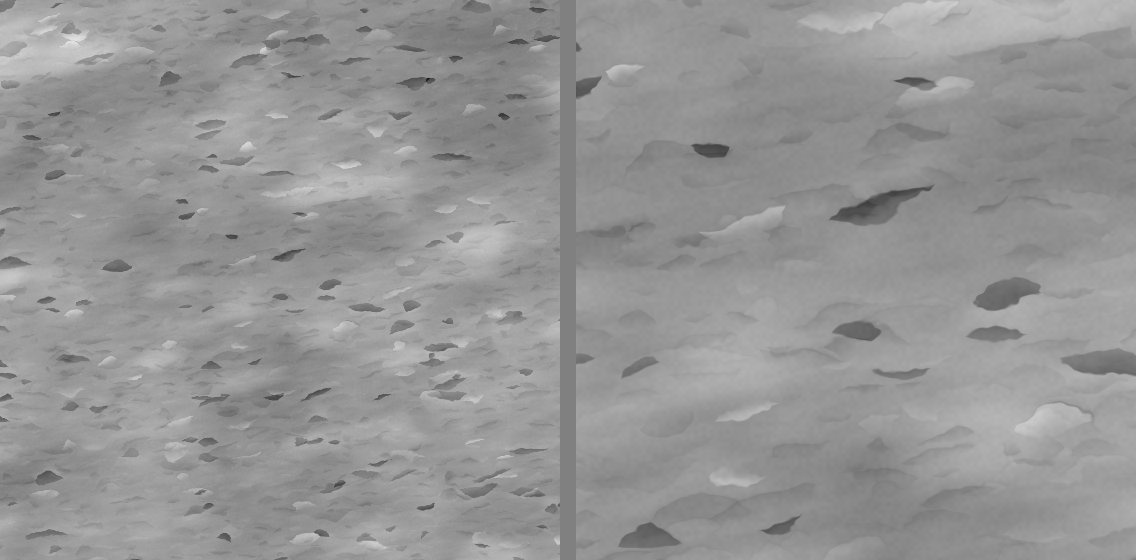
Left, the full canvas; right, a detail of the centre.
Reproduce this texture procedurally as a Shadertoy shader.

```glsl
const float BASE_GREY = 0.585;

float hash(vec2 p) {
    vec3 q = fract(vec3(p.xyx) * 0.1031);
    q += dot(q, q.yzx + 33.33);
    return fract((q.x + q.y) * q.z);
}

float noise(vec2 p) {
    vec2 i = floor(p), f = fract(p);
    f = f * f * (3.0 - 2.0 * f);
    vec2 x = vec2(1, 0);
    return mix(mix(hash(i), hash(i + x), f.x),
               mix(hash(i + x.yx), hash(i + x.xx), f.x), f.y);
}

// Fractal noise centred on zero
float fbm(vec2 p) {
    float sum = 0.0, amp = 0.5;
    for (int i = 0; i < 4; i++) {
        sum += amp * (noise(p) - 0.5);
        p = mat2(1.6, 0.2, -0.2, 1.6) * p * 1.2 + 17.3;
        amp *= 0.5;
    }
    return sum;
}

// Bent, pointed lens; approximate signed distance
float lens(vec2 q, vec2 size, float bend) {
    q.y += bend * size.y * (q.x * q.x / (size.x * size.x) - 0.4);
    float t = q.x / size.x;
    return (abs(q.y) / size.y + t * t - 1.0) * size.y;
}

// Scattered flakes, one per grid cell: crisp on one side, fading on the other
float flakes(float shade, vec2 p, vec2 cells, float seed, float density,
             vec2 tone, float solid, float glow, float soft) {
    vec2 home = floor(p * cells);
    for (int y = -1; y <= 1; y++)
    for (int x = -1; x <= 1; x++) {
        vec2 id = home + vec2(x, y);
        vec2 key = id + seed * vec2(13.0, 29.0) + 200.0;
        if (hash(key) > density) continue;

        float pick = hash(key + 41.7), side = hash(key + 73.1);
        vec2 jitter = vec2(hash(key + 5.3), hash(key + 9.1));
        vec2 size = vec2(mix(0.2, 0.52, pick), mix(0.14, 0.36, hash(key + 19.9))) / cells;
        float angle = mix(-0.15, 0.4, hash(key + 57.7));
        float c = cos(angle), s = sin(angle);
        vec2 q = mat2(c, -s, s, c) * (p - (id + 0.2 + 0.6 * jitter) / cells);

        float d = lens(q, size, mix(-0.9, 0.9, hash(key + 31.3)));
        float body = 1.0 - smoothstep(-soft, soft, d);
        float across = q.y / size.y * sign(side - 0.4) + 0.6 * q.x / size.x * (pick - 0.5);
        float fade = mix(smoothstep(-1.0, 0.9, across), 1.0, solid);
        float rim = exp(-abs(d) / 0.0013) * step(0.55, side);
        float halo = exp(-max(d, 0.0) * 90.0) * (1.0 - body)
                   * smoothstep(-0.3, 1.2, across);

        shade += body * fade * mix(tone.x, tone.y, hash(key + 87.3));
        shade += glow * halo - 0.025 * rim * fade;
    }
    return shade;
}

void mainImage(out vec4 fragColor, in vec2 fragCoord) {
    vec2 p = fragCoord / iResolution.y;
    float soft = max(0.0009, 0.6 / iResolution.y);

    // Ragged outlines from coarse and fine warping
    vec2 w = p * vec2(55.0, 90.0), r = p * vec2(230.0, 300.0);
    vec2 warp = 0.010 * (vec2(noise(w), noise(w + 31.0)) - 0.5)
              + 0.003 * (vec2(noise(r), noise(r + 47.0)) - 0.5);
    vec2 ragged = p + warp * vec2(1.2, 0.7);

    // Soft clouds leaning up to the right
    vec2 lean = vec2(p.x, p.y - 0.16 * p.x);
    float shade = BASE_GREY + 0.30 * fbm(lean * vec2(5.0, 9.0) + 3.7);
    shade += 0.10 * smoothstep(0.68, 0.98, noise(lean * vec2(7.0, 16.0) + 61.0));

    // Fine drawn-out streaks
    shade += 0.07 * fbm(lean * vec2(24.0, 95.0) + 8.0);

    // Faint overlapping flakes, large to small
    shade = flakes(shade, ragged, vec2(14.0, 32.0), 1.0, 0.65, vec2(-0.075, 0.035), 0.1, 0.0, soft);
    shade = flakes(shade, ragged + 0.37, vec2(20.0, 45.0), 2.0, 0.65, vec2(-0.075, 0.045), 0.1, 0.0, soft);
    shade = flakes(shade, ragged + 0.71, vec2(32.0, 66.0), 3.0, 0.45, vec2(-0.08, 0.04), 0.2, 0.0, soft);

    // Sparse bright chips, then dark chips with a lit side
    shade = flakes(shade, ragged + 0.13, vec2(17.0, 34.0), 4.0, 0.10, vec2(0.07, 0.18), 0.1, 0.0, soft);
    shade = flakes(shade, ragged + 0.53, vec2(14.0, 30.0), 5.0, 0.13, vec2(-0.22, -0.09), 0.6, 0.06, soft);
    shade = flakes(shade, ragged + 0.89, vec2(25.0, 52.0), 6.0, 0.05, vec2(-0.28, -0.14), 0.7, 0.03, soft);

    // Powdery grain
    shade += 0.022 * (noise(p * 420.0) - 0.5);

    fragColor = vec4(vec3(clamp(shade, 0.0, 1.0)), 1.0);
}
```
